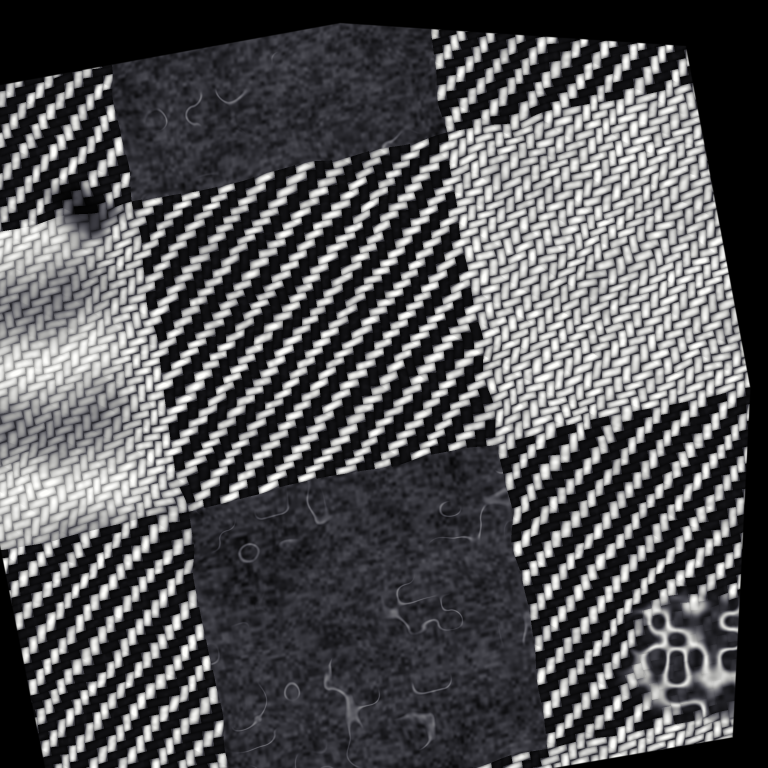
Reproduce this texture procedurally as a WebGL 2 fragment shader.

```glsl
#version 300 es
precision highp float;
// A tilted scrap of two-tone checked wool on black. Warp and weft each alternate
// between pale and dark bands; a 2/2 twill decides which yarn lies on top, giving
// pale, dark and diagonally striped squares, then folds, lint and fraying are added.

#define ORIGIN vec2(0.241, 0.336)    // lower left corner of the middle square
#define SIDE_U vec2(0.407, 0.088)    // one check across
#define SIDE_V vec2(-0.068, 0.400)   // one check up
#define THREADS vec2(33.0, 38.0)     // yarns per check
#define PALE 0.99
#define GAP 0.20
#define BLACK_YARN 0.045
#define FELT 0.175
#define FLOAT_TILT 0.38
#define FRAY_CENTER vec2(0.92, 0.145)
#define SAMPLES 3

uniform vec2 u_resolution;
out vec4 fragColor;

float hash(vec2 p) {
  vec3 h = fract(vec3(p.xyx) * 0.1031);
  h += dot(h, h.yzx + 33.33);
  return fract((h.x + h.y) * h.z);
}

float noise(vec2 p) {
  vec2 i = floor(p), f = fract(p);
  f = f * f * (3.0 - 2.0 * f);
  return mix(mix(hash(i), hash(i + vec2(1, 0)), f.x),
             mix(hash(i + vec2(0, 1)), hash(i + vec2(1, 1)), f.x), f.y);
}

// Thin curling fibres along the level lines of noise
float fibres(vec2 p, float width) {
  return 1.0 - smoothstep(0.0, width, abs(noise(p) - 0.5));
}

// Signed distance to the convex outline of the scrap, corners clockwise
float scrapDistance(vec2 p) {
  const vec2 corner[8] = vec2[8](
    vec2(-0.05, 0.880), vec2(0.443, 0.970), vec2(0.893, 0.940), vec2(0.977, 0.495),
    vec2(0.954, 0.040), vec2(0.430, -0.05), vec2(0.069, -0.05), vec2(-0.05, 0.536));
  float d = -1.0;
  for (int i = 0; i < 8; i++) {
    vec2 edge = corner[(i + 1) % 8] - corner[i];
    d = max(d, dot(p - corner[i], normalize(vec2(-edge.y, edge.x))));
  }
  return d;
}

vec2 toCheck(vec2 p) {
  vec2 q = p - ORIGIN;
  float area = SIDE_U.x * SIDE_V.y - SIDE_U.y * SIDE_V.x;
  return vec2(q.x * SIDE_V.y - q.y * SIDE_V.x, q.y * SIDE_U.x - q.x * SIDE_U.y) / area;
}

// Brightness of the cloth
float clothTone(vec2 p) {
  vec2 uv = toCheck(p);
  vec2 t = uv * THREADS + 0.7 * (vec2(noise(uv * 9.0), noise(uv * 9.0 + 40.0)) - 0.5);
  vec2 yarn = floor(t), f = t - yarn;
  vec2 band = mod(floor(yarn / THREADS), 2.0);
  float paleWarp = band.x, paleWeft = 1.0 - band.y;
  float bothPale = paleWarp * paleWeft;
  float bothDark = (1.0 - paleWarp) * (1.0 - paleWeft);

  // Upper yarn: position along its float and across its width
  bool weftOnTop = mod(yarn.x - yarn.y, 4.0) < 2.0;
  float along = weftOnTop ? mod(t.x - yarn.y, 4.0) - 1.0 : mod(t.y - yarn.x, 4.0) - 2.0;
  float across = 2.0 * (weftOnTop ? f.y : f.x) - 1.0 - FLOAT_TILT * along;
  float body = max(0.0, 1.0 - across * across) * (1.0 - 0.8 * pow(abs(along), 4.0));
  float isPale = weftOnTop ? paleWeft : paleWarp;
  float yarnId = weftOnTop ? yarn.y : yarn.x + 200.0;
  float wear = 0.82 + 0.22 * noise(vec2(yarnId * 3.7, along + floor(dot(t, vec2(0.25)))))
             + 0.12 * (noise(uv * 5.0) - 0.5);
  float fuzz = noise(t * 2.3) - 0.5;

  float pale = mix(GAP, PALE, pow(body, 0.7)) * wear + 0.12 * fuzz;
  float dark = BLACK_YARN * (0.5 + body) + 0.05 * max(fuzz, 0.0);

  // Felted dark squares with flecks and stray lint
  float grain = noise(t * vec2(1.1, 1.7)) + noise(t * vec2(2.6, 2.1) + 9.0) - 1.0;
  float felt = FELT + 0.13 * grain + 0.08 * (noise(uv * 6.0) - 0.5);
  float lint = fibres(uv * 17.0, 0.06) * smoothstep(0.62, 0.85, noise(uv * 8.0 + 7.0));
  dark = mix(dark, felt + 0.25 * lint, bothDark);
  float tone = mix(dark, pale, isPale);

  // Soft folds over the left pale square
  float fold = bothPale * (1.0 - smoothstep(-0.25, 0.0, uv.x));
  float ridge = cos((uv.y - 0.555 + 0.08 * (noise(uv * 6.0) - 0.5)) * 15.3);
  tone = mix(tone, mix(tone, 0.62, 0.45) + 0.2 * ridge, fold);
  float pit = length((p - vec2(0.108, 0.72)) * vec2(0.8, 1.0)) + 0.03 * (noise(p * 40.0) - 0.5);
  tone *= mix(0.25, 1.0, smoothstep(0.01, 0.05, pit));

  // Loose ends in the frayed corner
  float frayEdge = length(p - FRAY_CENTER) + 0.04 * (noise(p * 30.0) - 0.5);
  float fray = 1.0 - smoothstep(0.06, 0.11, frayEdge);
  float loose = 0.06 + 0.75 * fibres(p * 42.0, 0.2) + 0.15 * noise(p * 130.0);
  return clamp(mix(tone, loose, fray * 0.9), 0.0, 1.0);
}

void main() {
  vec3 sum = vec3(0.0);
  for (int k = 0; k < SAMPLES * SAMPLES; k++) {
    vec2 jitter = (vec2(k % SAMPLES, k / SAMPLES) + 0.5) / float(SAMPLES) - 0.5;
    vec2 p = (gl_FragCoord.xy + jitter) / u_resolution;
    float tone = clothTone(p);
    vec3 tint = mix(vec3(0.95, 0.95, 1.08), vec3(1.0, 1.0, 0.99), smoothstep(0.1, 0.7, tone));
    sum += tone * tint * (1.0 - smoothstep(-0.001, 0.001, scrapDistance(p)));
  }
  fragColor = vec4(sum / float(SAMPLES * SAMPLES), 1.0);
}
```
